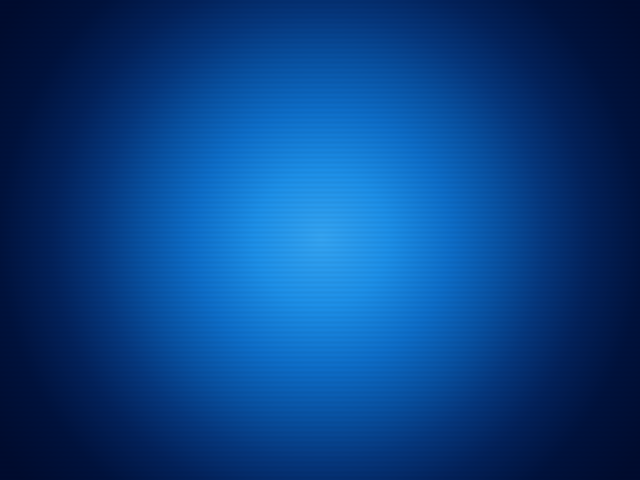
This background is drawn by a Shadertoy shader. Its source:

```glsl
// Deep blue backdrop: a soft round glow under fine horizontal scanlines.

// Radial colour ramp: rgb is the colour, a is the radius in canvas heights.
vec3 glowColor(float radius) {
    const vec4 stops[8] = vec4[8](
        vec4(0.20, 0.63, 0.93, 0.00),
        vec4(0.11, 0.55, 0.89, 0.14),
        vec4(0.05, 0.42, 0.77, 0.27),
        vec4(0.03, 0.31, 0.62, 0.377),
        vec4(0.02, 0.21, 0.48, 0.467),
        vec4(0.01, 0.13, 0.35, 0.56),
        vec4(0.00, 0.07, 0.235, 0.67),
        vec4(0.00, 0.045, 0.18, 0.80));
    vec3 color = stops[0].rgb;
    for (int i = 1; i < 8; i++) {
        float blend = (radius - stops[i - 1].a) / (stops[i].a - stops[i - 1].a);
        color = mix(color, stops[i].rgb, clamp(blend, 0.0, 1.0));
    }
    return color;
}

void mainImage(out vec4 fragColor, in vec2 fragCoord) {
    vec2 uv = fragCoord / iResolution.xy;
    float aspect = iResolution.x / iResolution.y;

    // Round glow, falling off to near-black navy in the corners
    vec2 offset = (uv - vec2(0.502, 0.503)) * vec2(aspect, 1.0);
    vec3 color = glowColor(length(offset));

    // Fine scanlines, 96 to the canvas height
    float scanline = cos(6.28318 * 96.0 * uv.y);
    color *= 1.0 + 0.025 * scanline;

    fragColor = vec4(color, 1.0);
}
```
